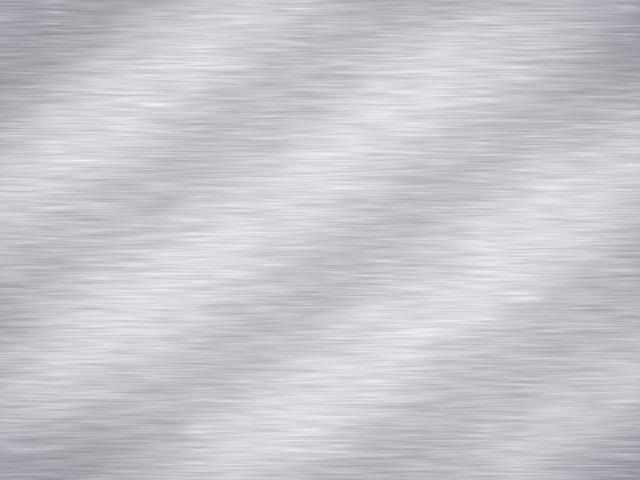
A Shadertoy shader for this texture:

```glsl
// Brushed steel: fine horizontal scratches over soft diagonal sheen bands.
// Stretched gradient noise makes the grain and frays the band edges;
// a cool vignette darkens the corners.

vec2 randomGradient(vec2 cell) {
    vec3 h = fract(cell.xyx * vec3(0.1031, 0.1030, 0.0973));
    h += dot(h, h.yzx + 33.33);
    float angle = 6.2832 * fract((h.x + h.y) * h.z);
    return vec2(cos(angle), sin(angle));
}

float gradientNoise(vec2 p) {
    vec2 i = floor(p), f = p - i;
    vec2 u = f * f * f * (f * (f * 6.0 - 15.0) + 10.0);
    vec2 e = vec2(1, 0);
    float bottom = mix(dot(randomGradient(i), f),
                       dot(randomGradient(i + e.xy), f - e.xy), u.x);
    float top = mix(dot(randomGradient(i + e.yx), f - e.yx),
                    dot(randomGradient(i + e.xx), f - e.xx), u.x);
    return mix(bottom, top, u.y);
}

// Layers of scratches, from faint broad ones to strong hair-thin ones
float brushedGrain(vec2 p) {
    float grain = 0.0;
    vec2 scale = vec2(4.0, 58.0);
    float weight = 0.14;
    for (int k = 0; k < 4; k++) {
        grain += weight * gradientNoise(p * scale + 17.3 * float(k));
        scale *= vec2(1.5, 1.71);
        weight += 0.13;
    }
    return grain;
}

void mainImage(out vec4 fragColor, in vec2 fragCoord) {
    vec2 uv = fragCoord / iResolution.xy;
    vec2 p = fragCoord / iResolution.y;

    // Diagonal sheen with streaky, frayed edges
    float fray = 0.09 * gradientNoise(p * vec2(4.0, 57.0) + 5.7)
               + 0.04 * gradientNoise(p * vec2(1.7, 2.3) + 9.1);
    float across = p.y - 0.75 * p.x + fray;
    float sheen = cos(6.2832 * (across - 0.14) / 0.47);

    // Scratches, plus sparse bright hairlines
    float grain = brushedGrain(p);
    float hairline = smoothstep(0.25, 0.6, gradientNoise(p * vec2(10.0, 233.0) + 61.4));

    float vignette = smoothstep(0.34, 0.8, length(uv - 0.5));
    float tone = 0.809 + 0.055 * sheen + 0.145 * grain + 0.05 * hairline
               - 0.18 * vignette;

    vec3 coolTint = mix(vec3(0.0, -0.002, 0.014), vec3(-0.006, -0.002, 0.034), vignette);
    fragColor = vec4(clamp(tone + coolTint, 0.0, 1.0), 1.0);
}
```
